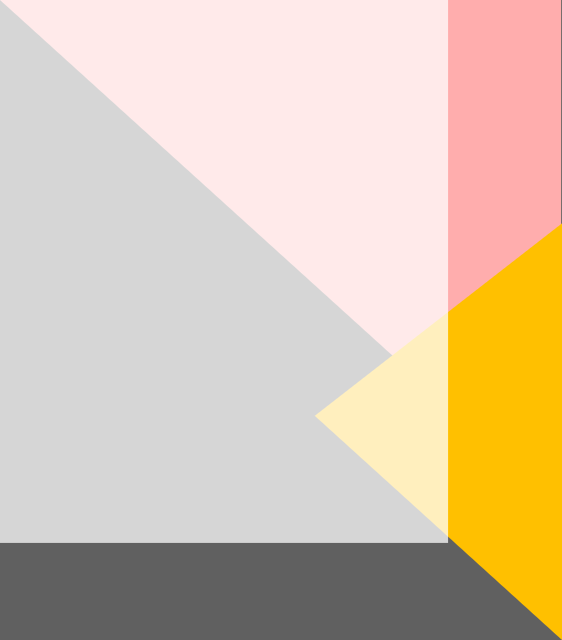
This background is drawn by a Shadertoy shader. Its source:

```glsl
// Flat geometric layout: a pink wedge and an amber triangle on dark grey,
// with a translucent white panel laid over the upper left.
// Every shape is an intersection of antialiased half-planes.

const vec3 GREY  = vec3(0.376);
const vec3 PINK  = vec3(1.0, 0.678, 0.678);
const vec3 AMBER = vec3(1.0, 0.753, 0.0);
const vec3 WHITE = vec3(1.0);
const float PANEL_OPACITY = 0.745;

// Coverage of the half-plane to the left of the line from a to b
float leftOf(vec2 p, vec2 a, vec2 b) {
    vec2 along = b - a;
    vec2 toPoint = p - a;
    float side = along.x * toPoint.y - along.y * toPoint.x;
    float pixelStep = length(vec2(dFdx(side), dFdy(side)));
    return clamp(side / pixelStep + 0.5, 0.0, 1.0);
}

// Coverage of a triangle with counter-clockwise corners
float triangle(vec2 p, vec2 a, vec2 b, vec2 c) {
    return min(leftOf(p, a, b), min(leftOf(p, b, c), leftOf(p, c, a)));
}

// Coverage of the quadrant up and to the left of a corner
float upperLeftPanel(vec2 p, vec2 corner) {
    float leftPart = leftOf(p, corner, corner + vec2(0.0, 1.0));
    float upperPart = leftOf(p, corner, corner + vec2(1.0, 0.0));
    return leftPart * upperPart;
}

void mainImage(out vec4 fragColor, in vec2 fragCoord) {
    vec2 uv = fragCoord / iResolution.xy;

    // Pink wedge above the long diagonal, ending just short of the right side
    float wedgeRight = 0.9985;
    float wedge = leftOf(uv, vec2(0.0, 1.0), vec2(1.0, 0.2044))
                * leftOf(uv, vec2(wedgeRight, 0.0), vec2(wedgeRight, 1.0));
    vec3 color = mix(GREY, PINK, wedge);

    // Amber triangle; both slanted sides continue past the right border
    vec2 tip = vec2(0.5601, 0.3503);
    vec2 lowerCorner = mix(tip, vec2(1.0, 0.0), 1.2);
    vec2 upperCorner = mix(tip, vec2(1.0, 0.651), 1.2);
    color = mix(color, AMBER, triangle(uv, tip, lowerCorner, upperCorner));

    // Translucent white panel
    float panel = upperLeftPanel(uv, vec2(0.7973, 0.1517));
    color = mix(color, WHITE, panel * PANEL_OPACITY);

    fragColor = vec4(color, 1.0);
}
```
